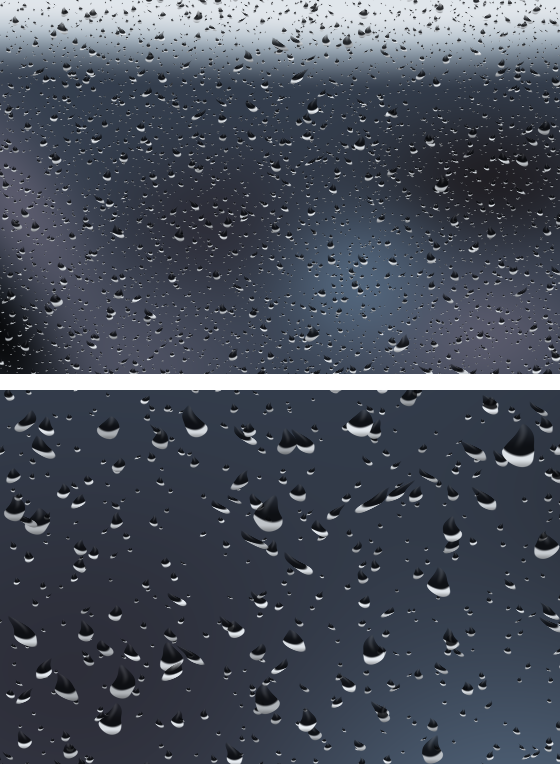
Top: the whole. Bottom: its middle third, enlarged.
A WebGL 1 fragment shader for this texture:

```glsl
precision highp float;
// Raindrops on a window pane in front of a blurred, dusky landscape.
uniform vec2 u_resolution;

// Backdrop colours
const vec3 SKY = vec3(0.88, 0.90, 0.92);
const vec3 HORIZON = vec3(0.64, 0.70, 0.75);
const vec3 SLATE = vec3(0.205, 0.245, 0.305);
const vec3 MAUVE = vec3(0.36, 0.36, 0.43);
const vec3 POOL = vec3(0.33, 0.41, 0.50);
const vec3 DUSK = vec3(0.17, 0.17, 0.21);
const vec3 UMBER = vec3(0.125, 0.12, 0.14);
const vec3 SHADOW = vec3(0.03, 0.035, 0.04);

// Drop look
const vec3 INK = vec3(0.03, 0.035, 0.045);
const vec3 GLINT = vec3(0.92, 0.94, 0.96);
const float MAX_LEAN = 1.3;
const float WOBBLE = 0.18;
const float TAPER = 0.5;

vec2 hash2(vec2 p) {
  vec3 q = fract(p.xyx * vec3(0.1031, 0.1030, 0.0973));
  q += dot(q, q.yzx + 33.33);
  return fract((q.xx + q.yz) * q.zy);
}

// Soft elliptical patch weight
float patchAt(vec2 uv, vec2 center, vec2 radius) {
  vec2 d = (uv - center) / radius;
  return exp(-dot(d, d));
}

vec3 backdrop(vec2 uv) {
  vec3 col = SLATE;
  col = mix(col, DUSK, 0.9 * patchAt(uv, vec2(0.38, 0.40), vec2(0.17, 0.20)));
  col = mix(col, UMBER, patchAt(uv, vec2(0.88, 0.52), vec2(0.21, 0.18)));
  col = mix(col, MAUVE, 0.6 * patchAt(uv, vec2(0.24, 0.02), vec2(0.22, 0.22)));
  col = mix(col, MAUVE, 0.9 * patchAt(uv, vec2(0.86, 0.10), vec2(0.20, 0.18)));
  col = mix(col, POOL, 0.9 * patchAt(uv, vec2(0.64, 0.24), vec2(0.13, 0.18)));

  // Slanted haze along the left side, then the black corner below it
  vec2 slanted = uv + vec2(0.35 * (uv.y - 0.45), 0.0);
  col = mix(col, MAUVE, 0.95 * patchAt(slanted, vec2(0.03, 0.45), vec2(0.10, 0.30)));
  col = mix(col, SHADOW, patchAt(slanted, vec2(-0.13, 0.12), vec2(0.09, 0.24)));

  // Bright sky fading down through the horizon
  float depth = 1.0 - uv.y + 0.015 * cos(5.0 * uv.x);
  vec3 sky = mix(SKY, HORIZON, smoothstep(0.02, 0.15, depth));
  return mix(sky, col, smoothstep(0.08, 0.235, depth));
}

// Draws one drop; q is the position in drop radii, soft the pixel size there
vec3 drawDrop(vec3 col, vec2 q, float soft, vec2 shape, vec2 light) {
  float lean = 2.0 * shape.x - 1.0;
  q.x += MAX_LEAN * lean * lean * lean * q.y;
  q.x += WOBBLE * sin(2.5 * q.y + 6.28 * light.x);

  // Teardrop: round below, stretched and narrowed above
  float stretch = mix(1.0, 1.9, shape.y);
  float rise = max(q.y, 0.0) / stretch;
  float width = 1.0 - TAPER * min(rise, 1.0);
  vec2 body = vec2(q.x / width, q.y > 0.0 ? rise : q.y);
  float inside = 1.0 - smoothstep(-0.5 * soft, 0.5 * soft, length(body) - 1.0);

  // Dark refraction on top, clearing slightly towards the tip
  vec3 dark = mix(INK, col, 0.15 + 0.5 * smoothstep(0.1, 1.0, rise));
  float streak = smoothstep(0.35, 0.0, abs(q.x - 0.3 * lean)) * smoothstep(0.0, 0.5, rise);
  dark += 0.10 * streak;

  // Bright crescent of refracted sky at the bottom
  float brim = -0.32 + 0.4 * q.x * q.x + 0.5 * (light.x - 0.5) * q.x;
  float edge = 0.5 * soft + 0.06;
  float crescent = 1.0 - smoothstep(brim - edge, brim + edge, q.y);
  vec3 glint = GLINT * mix(0.72, 1.0, smoothstep(-1.0, -0.5, q.y));
  return mix(col, mix(dark, glint, crescent * mix(0.65, 1.0, light.y)), inside);
}

// Scatters drops of one size over a jittered grid
vec3 addDrops(vec3 col, vec2 p, float cell, float radius, float share, float seed) {
  vec2 home = floor(p / cell);
  for (int j = -1; j <= 1; j++) {
    for (int i = -1; i <= 1; i++) {
      vec2 id = home + vec2(float(i), float(j));
      vec2 key = id + seed;
      vec2 pick = hash2(key + 71.0);
      if (pick.x < share) {
        vec2 center = (id + hash2(key)) * cell;
        float r = radius * mix(0.6, 1.35, pick.y * pick.y);
        float soft = 1.5 / (u_resolution.y * r);
        col = drawDrop(col, (p - center) / r, soft, hash2(key + 131.0), hash2(key + 197.0));
      }
    }
  }
  return col;
}

void main() {
  vec2 uv = gl_FragCoord.xy / u_resolution;
  vec2 p = gl_FragCoord.xy / u_resolution.y;
  vec3 col = backdrop(uv);
  // Arguments: cell size, drop radius, share of filled cells, seed
  col = addDrops(col, p, 0.018, 0.0024, 0.60, 11.0);
  col = addDrops(col, p, 0.032, 0.0052, 0.65, 223.0);
  col = addDrops(col, p, 0.050, 0.0085, 0.62, 447.0);
  col = addDrops(col, p, 0.085, 0.0125, 0.50, 689.0);
  gl_FragColor = vec4(col, 1.0);
}
```
